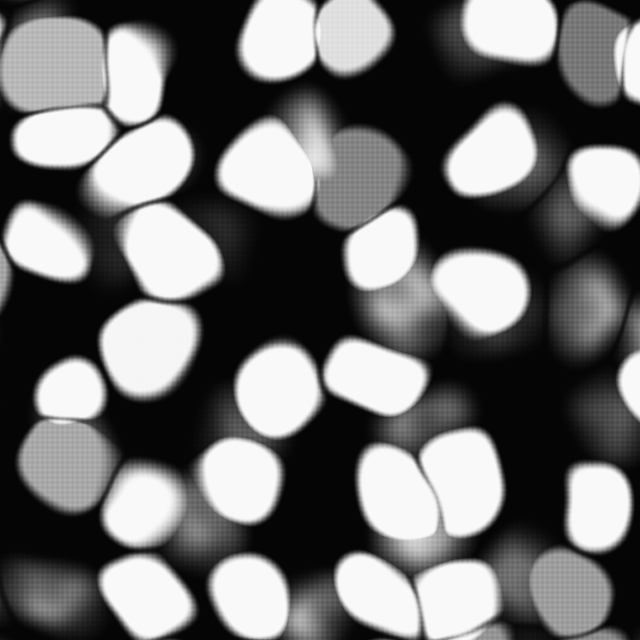
A Shadertoy shader for this pattern:

```glsl
const float FRONT_CELLS = 6.0;      // grid cells across the canvas
const float BACK_CELLS = 7.0;
const float FRONT_FILL = 0.82;      // share of cells that hold a blob
const float BACK_FILL = 0.42;
const float JITTER = 0.58;          // centre offset, in cells
const vec2 RADIUS_MIN = vec2(0.36, 0.31);
const vec2 RADIUS_MAX = vec2(0.54, 0.45);
const float WARP_SCALE = 6.5;
const float WARP_AMOUNT = 0.035;
const float SHARP_EDGE = 0.0075;    // half widths of the edge ramps
const float HAZY_EDGE = 0.022;
const float BACK_EDGE = 0.030;
const float SEAM_WIDTH = 0.014;
const float SEAM_DEPTH = 0.6;
const float WEAVE_COUNT = 128.0;
const float WEAVE_AMOUNT = 0.045;
const float BLACK = 0.018;
const float WHITE = 0.975;
const vec2 FRONT_TONE = vec2(0.45, 1.0);
const vec2 BACK_TONE = vec2(0.12, 0.72);
const float TAU = 6.2831853;

vec3 hash3(vec2 p) {
    vec3 q = fract(p.xyx * vec3(0.1031, 0.1030, 0.0973));
    q += dot(q, q.yxz + 33.33);
    return fract((q.xxy + q.yzz) * q.zyx);
}

float cornerRamp(vec2 corner, vec2 offset) {
    float angle = TAU * hash3(corner + 71.0).x;
    return dot(vec2(cos(angle), sin(angle)), offset);
}

float gradientNoise(vec2 p) {
    vec2 i = floor(p), f = fract(p);
    vec2 u = f * f * f * (f * (f * 6.0 - 15.0) + 10.0);
    vec2 e = vec2(1.0, 0.0);
    float low = mix(cornerRamp(i, f), cornerRamp(i + e, f - e), u.x);
    float high = mix(cornerRamp(i + e.yx, f - e.yx), cornerRamp(i + e.xx, f - e.xx), u.x);
    return mix(low, high, u.y);
}

// Approximate distance to a rotated superellipse
float blobDistance(vec2 p, vec2 radius, float angle, float power) {
    float c = cos(angle), s = sin(angle);
    vec2 q = abs(mat2(c, -s, s, c) * p) / radius + 1e-4;
    float k = pow(pow(q.x, power) + pow(q.y, power), 1.0 / power);
    return (k - 1.0) * 0.5 * (radius.x + radius.y);
}

// Brightness of one layer of scattered blobs
float blobLayer(vec2 p, float cells, float fill, vec2 toneRange, float edge, float seed) {
    vec2 home = floor(p * cells);
    float nearest = 1.0, second = 1.0, light = 0.0;
    for (int y = -1; y <= 1; y++)
    for (int x = -1; x <= 1; x++) {
        vec2 cell = home + vec2(x, y);
        vec3 place = hash3(cell + seed);
        vec3 form = hash3(cell + seed + 31.7);
        vec3 look = hash3(cell + seed + 57.3);
        if (place.z > fill) continue;

        vec2 centre = (cell + 0.5 + JITTER * (place.xy - 0.5)) / cells;
        vec2 radius = mix(RADIUS_MIN, RADIUS_MAX, form.xy) / cells;
        float d = blobDistance(p - centre, radius, TAU * form.z, mix(2.0, 2.8, look.x));
        float tone = mix(toneRange.x, toneRange.y, smoothstep(0.0, 0.3, look.y));
        if (toneRange.y < 1.0) tone = mix(toneRange.x, toneRange.y, look.y);

        light = max(light, tone * (1.0 - smoothstep(-1.4 * edge, edge, d)));
        second = min(second, max(nearest, d));
        nearest = min(nearest, d);
    }
    // Dark seam where neighbours touch, fading out in deep overlaps
    float seam = 1.0 - smoothstep(0.0, SEAM_WIDTH, second - nearest);
    return light * (1.0 - SEAM_DEPTH * seam * smoothstep(-0.03, -0.006, nearest));
}

void mainImage(out vec4 fragColor, in vec2 fragCoord) {
    vec2 uv = fragCoord / iResolution.y;

    // Bend the outlines
    vec2 w = uv * WARP_SCALE;
    vec2 p = uv + WARP_AMOUNT * vec2(gradientNoise(w), gradientNoise(w + 17.4));

    // Sharp blobs with locally hazy edges, over dim blurred ones
    float haze = smoothstep(0.12, 0.45, gradientNoise(uv * 5.0 + 9.2));
    float edge = mix(SHARP_EDGE, HAZY_EDGE, haze);
    float front = blobLayer(p, FRONT_CELLS, FRONT_FILL, FRONT_TONE, edge, 3.0);
    float back = blobLayer(p, BACK_CELLS, BACK_FILL, BACK_TONE, BACK_EDGE, 140.0);
    back *= 0.9 + 0.8 * gradientNoise(uv * 13.0 + 4.1);
    float light = clamp(max(front, back), 0.0, 1.0);

    // Fine weave in the grey tones, faded when too small to resolve
    vec2 wave = cos(TAU * WEAVE_COUNT * uv);
    float visible = smoothstep(2.0, 4.0, iResolution.y / WEAVE_COUNT);
    light += WEAVE_AMOUNT * visible * 2.0 * light * (1.0 - light) * (wave.x + wave.y);

    fragColor = vec4(vec3(mix(BLACK, WHITE, clamp(light, 0.0, 1.0))), 1.0);
}
```
